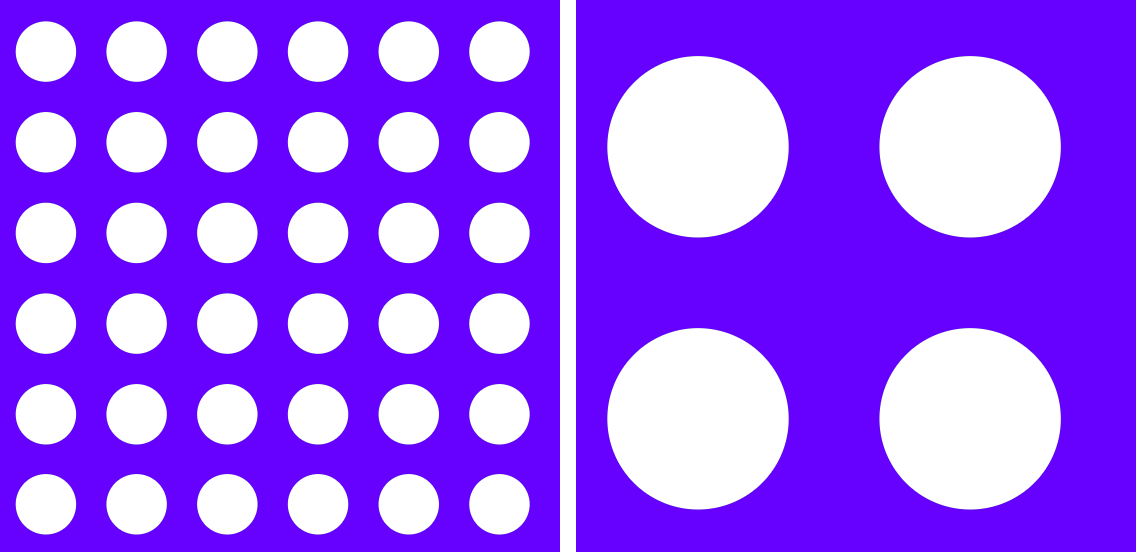
Left, the full canvas; right, a detail of the centre.
This pattern is drawn by a Shadertoy shader. Its source:

```glsl
// A six by six grid of white discs on flat violet.
// Each point finds its nearest grid centre and measures the distance to that disc;
// lengths are fractions of the canvas width, with the origin at the lower left.

#define GRID_COUNT 6.0
#define FIRST_CENTRE vec2(0.0820, 0.0840)
#define PITCH vec2(0.16198, 0.16192)
#define DISC_RADIUS 0.0540
#define BOTTOM_ROW_LIFT 0.0012
#define VIOLET vec3(0.40, 0.0, 1.0)
#define WHITE vec3(1.0)
#define RIM_DIP vec3(0.08, 0.0, 0.09)

// Signed distance to the nearest disc; the clamp keeps the grid finite
float discGridDistance(vec2 p) {
    vec2 cell = clamp(floor((p - FIRST_CENTRE) / PITCH + 0.5), 0.0, GRID_COUNT - 1.0);
    vec2 centre = FIRST_CENTRE + cell * PITCH;
    // The bottom row sits slightly closer to its neighbour
    centre.y += BOTTOM_ROW_LIFT * (1.0 - step(0.5, cell.y));
    return length(p - centre) - DISC_RADIUS;
}

void mainImage(out vec4 fragColor, in vec2 fragCoord) {
    float pixel = 1.0 / iResolution.x;
    vec2 p = fragCoord * pixel;

    // Coverage ramps over about one pixel
    float coverage = clamp(0.5 - discGridDistance(p) / pixel, 0.0, 1.0);
    vec3 colour = mix(VIOLET, WHITE, coverage);

    // Half-covered rim pixels are a little duller than a plain blend
    colour -= RIM_DIP * sqrt(4.0 * coverage * (1.0 - coverage));

    fragColor = vec4(colour, 1.0);
}
```
